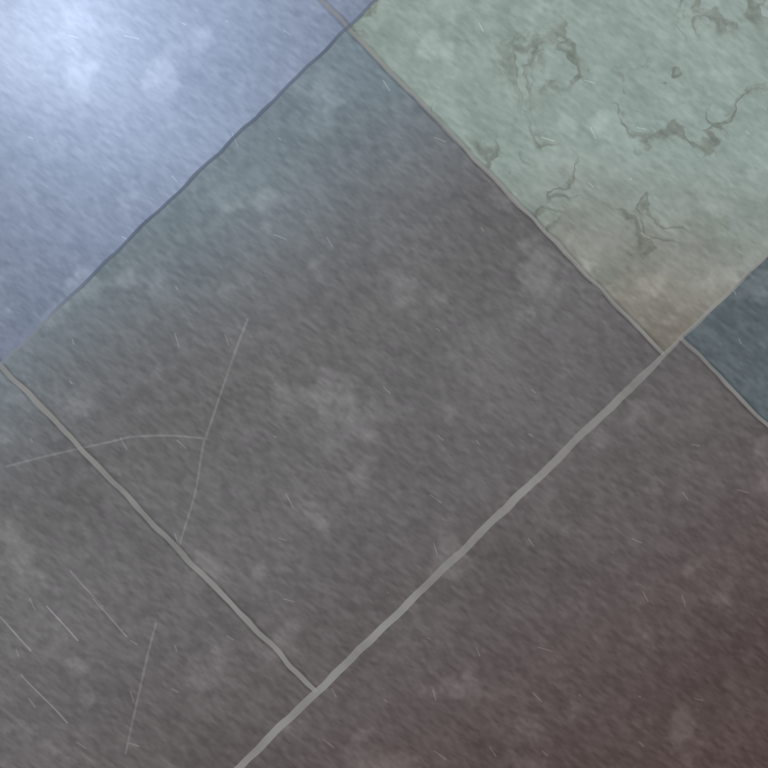
A Shadertoy shader for this texture:

```glsl
const vec2 LEFT_CORNER = vec2(0.0, 0.525);
const vec2 SIDE_UP = vec2(0.453, 0.439);
const vec2 SIDE_DOWN = vec2(0.412, -0.426);
const vec3 BROWN = vec3(0.325, 0.275, 0.27);
const vec3 GREY = vec3(0.41, 0.405, 0.41);
const vec3 SHEEN = vec3(0.47, 0.525, 0.56);
const vec3 GROUT = vec3(0.56, 0.56, 0.55);

float hash(vec2 p) {
    vec3 q = fract(p.xyx * 0.1031);
    q += dot(q, q.yzx + 33.33);
    return fract((q.x + q.y) * q.z);
}

float noise(vec2 p) {
    vec2 i = floor(p), f = fract(p);
    f = f * f * (3.0 - 2.0 * f);
    return mix(mix(hash(i), hash(i + vec2(1, 0)), f.x),
               mix(hash(i + vec2(0, 1)), hash(i + vec2(1, 1)), f.x), f.y);
}

float fbm(vec2 p) {
    float sum = 0.0, amp = 0.5;
    for (int i = 0; i < 5; i++) {
        sum += amp * noise(p);
        p = mat2(1.6, 1.2, -1.2, 1.6) * p + 17.3;
        amp *= 0.5;
    }
    return sum / 0.97;
}

float segmentDistance(vec2 p, vec2 a, vec2 b) {
    vec2 d = b - a;
    return length(p - a - d * clamp(dot(p - a, d) / dot(d, d), 0.0, 1.0));
}

float stroke(float dist, float halfWidth, float blur) {
    return 1.0 - smoothstep(halfWidth - blur, halfWidth + blur, dist);
}

// Dark slate, warm at lower right and cool towards the upper left
vec3 slate(vec2 p) {
    float slope = p.y - 0.6 * p.x + 0.06 * (fbm(p * 6.0) - 0.5);
    vec3 col = mix(BROWN, GREY, smoothstep(-0.6, 0.2, slope));
    return mix(col, SHEEN, smoothstep(0.3, 0.66, slope));
}

// Blue slate under the window glare
vec3 glareSlate(vec2 p) {
    vec2 d = p - vec2(0.12, 0.98), hot = p - vec2(0.05, 0.97);
    vec3 col = mix(vec3(0.42, 0.45, 0.51), vec3(0.65, 0.72, 0.84), exp(-9.0 * dot(d, d)));
    return col + 0.13 * exp(-70.0 * dot(hot, hot));
}

// Pale green stone with broken veins
vec3 veinedStone(vec2 p) {
    vec3 col = mix(vec3(0.50, 0.485, 0.455), vec3(0.57, 0.625, 0.605),
                   smoothstep(0.55, 0.82, p.y + 0.12 * (fbm(p * 8.0) - 0.5)));
    vec2 warped = p * 9.0 + 1.6 * vec2(fbm(p * 14.0), fbm(p * 14.0 + 31.0));
    float vein = 1.0 - smoothstep(0.0, 0.06, abs(fbm(warped) - 0.5));
    vein *= smoothstep(0.3, 0.6, noise(p * 13.0 + 5.0));
    col = mix(col, vec3(0.42, 0.44, 0.41), 0.6 * vein);
    return col + 0.10 * (fbm(p * 24.0) - 0.5);
}

vec3 tileColor(vec2 p, float row, float tile) {
    if (row < 0.0) return glareSlate(p);
    if (row < 1.0 && tile >= 1.0) return veinedStone(p);
    return tile >= 1.0 ? vec3(0.36, 0.395, 0.41) : slate(p);
}

// Short pale nicks, at most one per cell
float nicks(vec2 p, float cells, float blur) {
    vec2 id = floor(p * cells);
    vec2 start = (id + 0.3 + 0.3 * vec2(hash(id + 3.0), hash(id + 8.0))) / cells;
    float turn = mix(-1.3, -0.2, hash(id + 12.0));
    vec2 end = start + vec2(cos(turn), sin(turn)) * 0.3 * hash(id + 19.0) / cells;
    return step(0.68, hash(id)) * stroke(segmentDistance(p, start, end), 0.0008, blur);
}

// Long faint scratches and a cluster of short ones at lower left
float scratches(vec2 p, float blur) {
    vec2 q = p + 0.006 * (vec2(noise(p * 14.0), noise(p * 14.0 + 9.0)) - 0.5);
    float rise = min(segmentDistance(q, vec2(0.323, 0.583), vec2(0.267, 0.427)),
                     segmentDistance(q, vec2(0.267, 0.427), vec2(0.236, 0.29)));
    float across = min(segmentDistance(q, vec2(0.01, 0.395), vec2(0.17, 0.431)),
                       segmentDistance(q, vec2(0.17, 0.431), vec2(0.27, 0.431)));
    float low = segmentDistance(q, vec2(0.203, 0.19), vec2(0.165, 0.02));
    float mark = 0.5 * stroke(min(min(rise, across), low), 0.0015, blur);
    for (float i = 0.0; i < 5.0; i++) {
        vec2 start = vec2(0.03 * i, 0.1 + 0.18 * hash(vec2(i, 4.0)));
        vec2 end = start + vec2(0.7, -0.75) * mix(0.02, 0.09, hash(vec2(i, 7.0)));
        mark = max(mark, hash(vec2(i, 2.0)) * stroke(segmentDistance(q, start, end), 0.001, blur));
    }
    return mark * (0.5 + 0.5 * noise(p * 40.0));
}

void mainImage(out vec4 fragColor, in vec2 fragCoord) {
    vec2 p = fragCoord / iResolution.y;
    float blur = max(0.0012, 0.8 / iResolution.y);

    // Slanted grid; the lower row has longer, shifted tiles
    vec2 wobble = 0.003 * (vec2(noise(p * 45.0), noise(p * 45.0 + 7.0)) - 0.5);
    vec2 grid = inverse(mat2(SIDE_UP, SIDE_DOWN)) * (p + wobble - LEFT_CORNER);
    float row = floor(grid.y);
    float span = row > 0.0 ? 1.6 : 1.0;
    float along = row > 0.0 ? (grid.x - 1.05) / span + 1.0 : grid.x;
    vec3 col = tileColor(p, row, floor(along));

    // Brushed grain, cloudy stains and wear
    vec2 brushed = vec2(dot(p, vec2(0.8, -0.6)), dot(p, vec2(0.6, 0.8)));
    col += 0.055 * (noise(brushed * vec2(75, 190)) - 0.5) + 0.035 * (noise(brushed * vec2(160, 330)) - 0.5);
    col += 0.05 * (fbm(p * 11.0 + 40.0) - 0.5);
    col += 0.06 * smoothstep(0.6, 0.8, fbm(p * 19.0 + 3.0));
    col += 0.09 * nicks(p, 15.0, blur) + 0.16 * scratches(p, blur);

    // Joints: dark above, pale and wide below
    float rowLine = round(grid.y), tileLine = round(along);
    float rowDist = abs(grid.y - rowLine) * length(SIDE_DOWN);
    float tileDist = abs(along - tileLine) * span * length(SIDE_UP);
    float wear = 0.55 + 0.4 * noise(p * 28.0);
    float rowHalf = rowLine > 0.0 ? mix(0.005, 0.0025, smoothstep(0.92, 1.05, grid.x)) : 0.0024;
    vec3 rowGrout = rowLine > 0.0 ? GROUT : mix(vec3(0.5, 0.52, 0.56), vec3(0.36, 0.40, 0.46), smoothstep(0.1, 0.3, grid.x));
    float tileHalf = tileLine > 0.0 ? 0.0024 : 0.0034;
    col *= 1.0 - 0.12 * stroke(tileDist, tileHalf + 0.003, 0.002);
    col = mix(col, GROUT, wear * stroke(tileDist, tileHalf, blur));
    col = mix(col, rowGrout, wear * stroke(rowDist, rowHalf, blur));
    fragColor = vec4(clamp(col, 0.0, 1.0), 1.0);
}
```
